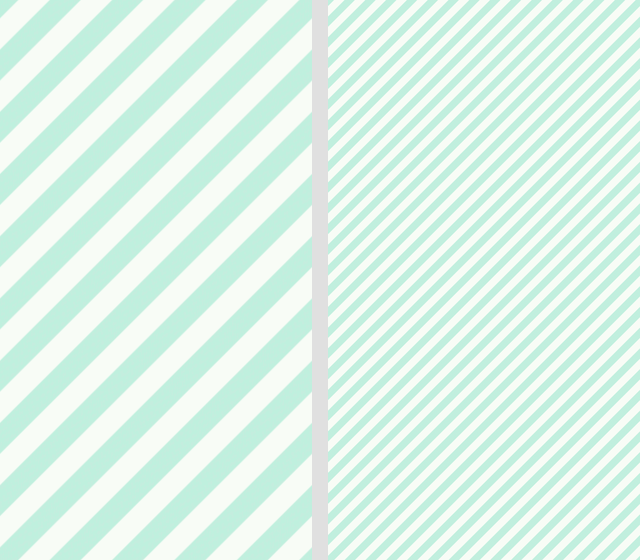
Left, the tile; right, the same tile 3 across and 3 down.
This pattern is drawn by a WebGL 2 fragment shader. Its source:

```glsl
#version 300 es
precision highp float;
// Diagonal mint stripes on warm white, rising to the right.
// A linear phase with whole repeats per side makes the bands tile;
// layered sines with whole frequencies give the mint a faint mottle.

#define REPEATS vec2(5.0, 9.0)   // stripes across and down
#define STRIPE_CENTER 0.045      // phase of a mint band's middle
#define STRIPE_WIDTH 0.497       // mint share of one period
#define EDGE_SOFTNESS 0.022      // half width of the edge, in periods
#define MOTTLE_FREQ vec2(31.0, 55.0)
#define WHITE vec3(0.973, 0.988, 0.965)
#define MINT vec3(0.750, 0.940, 0.870)
#define MINT_GRAY vec3(0.770, 0.930, 0.870)

uniform vec2 u_resolution;
out vec4 fragColor;

const float TAU = 6.2831853;

// Layered sines, periodic over the unit square, about -1 to 1.
float mottle(vec2 uv) {
    vec2 p = TAU * uv;
    vec2 q = p * MOTTLE_FREQ;
    float warp = 1.3 * sin(3.0 * p.x + 7.0 * p.y) + 1.1 * sin(8.0 * p.x - 5.0 * p.y);
    float coarse = sin(q.x + warp) * sin(q.y - warp);
    float fine = sin(q.x + q.y + 2.0 * warp) * sin(2.0 * q.x - q.y + warp);
    return 0.5 * (coarse + fine);
}

void main() {
    vec2 uv = gl_FragCoord.xy / u_resolution;

    // Distance to the nearest band middle, in periods
    float phase = REPEATS.x * uv.x - REPEATS.y * uv.y - STRIPE_CENTER;
    float dist = abs(fract(phase + 0.5) - 0.5);

    // Soft edge, never narrower than a pixel
    vec2 pixelStep = REPEATS / u_resolution;
    float soft = max(EDGE_SOFTNESS, 0.7 * length(pixelStep));
    float halfWidth = 0.5 * STRIPE_WIDTH;
    float band = 1.0 - smoothstep(halfWidth - soft, halfWidth + soft, dist);

    // Mint with a faint mottle over the plain white
    vec3 mint = mix(MINT, MINT_GRAY, smoothstep(-0.2, 0.6, mottle(uv)));
    fragColor = vec4(mix(WHITE, mint, band), 1.0);
}
```
